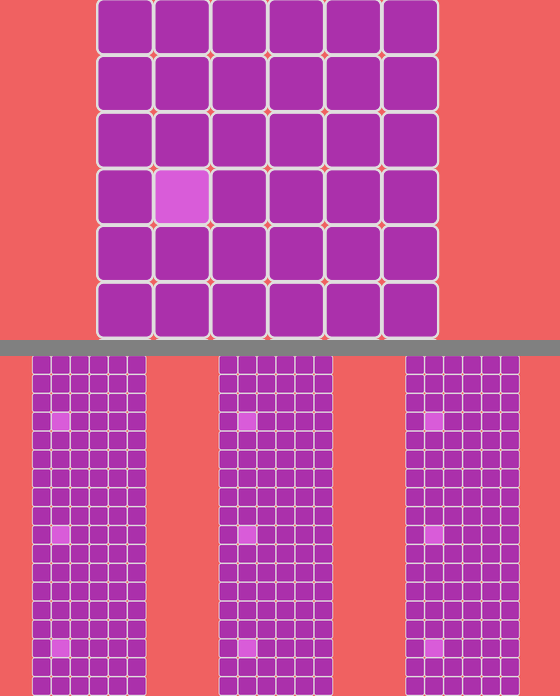
Top, the tile; bottom, the same tile 3 across and 3 down.
Reproduce this pattern procedurally as a WebGL 1 fragment shader.

```glsl
precision highp float;
// Six by six board of rounded, outlined purple tiles on coral, with one tile lit.

uniform vec2 u_resolution;

const vec2 GRID = vec2(6.0, 6.0);
const vec2 LIT_CELL = vec2(1.0, 2.0);       // column, row from the bottom

// All lengths are fractions of the canvas height.
const vec2 PITCH = vec2(0.1678, 1.0 / 6.0); // whole rows, so the board wraps
const float BOARD_CENTER = 0.478;           // fraction of the canvas width
const float ROW_OFFSET = 0.0045;
const float CORNER_RADIUS = 0.0210;
const float BORDER_WIDTH = 0.0057;

const vec3 CORAL = vec3(0.94, 0.38, 0.38);
const vec3 OUTLINE = vec3(0.88, 0.87, 0.87);
const vec3 PURPLE = vec3(0.67, 0.19, 0.67);
const vec3 LIT_PURPLE = vec3(0.85, 0.36, 0.85);

// Signed distance to a rounded box, negative inside.
float roundedBox(vec2 p, vec2 halfSize, float radius) {
  vec2 q = abs(p) - halfSize + radius;
  return length(max(q, 0.0)) + min(max(q.x, q.y), 0.0) - radius;
}

// Nearest column and row; columns stop at the board sides, rows go on.
vec2 cellIndex(vec2 gridPos, float columns) {
  vec2 cell = floor(gridPos);
  return vec2(clamp(cell.x, 0.0, columns - 1.0), cell.y);
}

// Fill colour of a tile, with the row wrapped.
vec3 tileColor(vec2 cell, vec2 grid, vec2 litCell) {
  vec2 offset = abs(vec2(cell.x, mod(cell.y, grid.y)) - litCell);
  float lit = 1.0 - step(0.5, max(offset.x, offset.y));
  return mix(PURPLE, LIT_PURPLE, lit);
}

void main() {
  float pixel = 1.0 / u_resolution.y;
  float boardLeft = BOARD_CENTER * u_resolution.x * pixel - 0.5 * GRID.x * PITCH.x;
  vec2 pos = gl_FragCoord.xy * pixel - vec2(boardLeft, ROW_OFFSET);

  // Tile under this point
  vec2 gridPos = pos / PITCH;
  vec2 cell = cellIndex(gridPos, GRID.x);
  vec2 local = (gridPos - cell - 0.5) * PITCH;
  float dist = roundedBox(local, 0.5 * PITCH, CORNER_RADIUS);

  // The outer edge fades outwards only, so touching outlines leave no gap.
  float outer = 1.0 - smoothstep(0.0, pixel, dist);
  float inner = 1.0 - smoothstep(-0.5 * pixel, 0.5 * pixel, dist + BORDER_WIDTH);

  vec3 color = mix(CORAL, OUTLINE, outer);
  color = mix(color, tileColor(cell, GRID, LIT_CELL), inner);
  gl_FragColor = vec4(color, 1.0);
}
```
